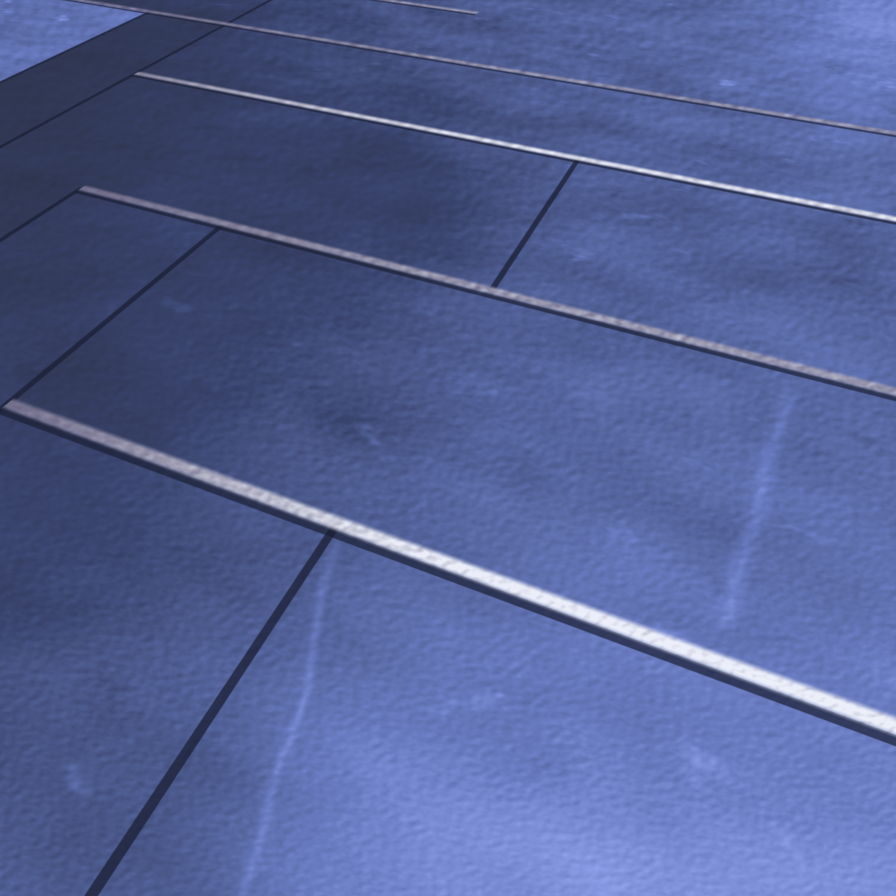
This texture is drawn by a Shadertoy shader. Its source:

```glsl
#define SOOT vec3(0.17, 0.19, 0.27)
#define NAVY vec3(0.22, 0.26, 0.42)
#define SLATE vec3(0.31, 0.37, 0.58)
#define STEEL vec3(0.41, 0.48, 0.75)
#define SHEEN vec3(0.54, 0.61, 0.90)
#define GLINT vec3(0.95, 0.96, 0.99)
#define EDGE_DIM vec3(0.40, 0.38, 0.50)
#define GAP vec3(0.10, 0.12, 0.20)
#define HORIZON 0.3906
#define VANISH_X vec2(-2.3034, 1.0208)
#define BEVEL 0.024
#define JOINT 0.0055

// Long edges: position, start, end, shine
const vec4 EDGES[5] = vec4[5](
    vec4(2.75, -1.0, 1.204, 1.0), vec4(3.99, -1.0, 1.549, 0.38),
    vec4(5.20, -1.0, 1.84, 0.85), vec4(6.125, -1.0, 9.0, 0.32),
    vec4(7.0, 1.204, 9.0, 0.35));

// Cross joints: position, start, end
const vec3 JOINTS[6] = vec3[6](
    vec3(0.661, 0.0, 2.75), vec3(0.661, 3.99, 5.20), vec3(1.204, 0.0, 3.99),
    vec3(1.549, 0.0, 3.99), vec3(1.84, 0.0, 20.0), vec3(2.115, 0.0, 6.125));

vec2 hash2(vec2 p) {
    p = vec2(dot(p, vec2(127.1, 311.7)), dot(p, vec2(269.5, 183.3)));
    return 2.0 * fract(sin(p) * 43758.5) - 1.0;
}

float gradientNoise(vec2 p) {
    vec2 i = floor(p), f = fract(p), u = f * f * (3.0 - 2.0 * f);
    vec2 e = vec2(0.0, 1.0);
    return mix(mix(dot(hash2(i), f), dot(hash2(i + e.yx), f - e.yx), u.x),
               mix(dot(hash2(i + e), f - e), dot(hash2(i + 1.0), f - 1.0), u.x), u.y);
}

float fbm(vec2 p) {
    float sum = 0.0, amp = 0.6;
    for (int i = 0; i < 4; i++) {
        sum += amp * gradientNoise(p);
        p = mat2(1.6, 1.2, -1.2, 1.6) * p + 3.7;
        amp *= 0.55;
    }
    return sum;
}

float band(float dist, float halfWidth, float aa) {
    return 1.0 - smoothstep(halfWidth - aa, halfWidth + aa, abs(dist));
}

float within(float x, float lo, float hi, float aa) {
    return smoothstep(lo - aa, lo + aa, x) * (1.0 - smoothstep(hi - aa, hi + aa, x));
}

float glow(vec2 p, vec2 center, vec2 size) {
    vec2 d = (p - center) / size;
    return exp(-dot(d, d));
}

// Pale mineral vein running down from one point to another
float vein(vec2 p, vec2 from, vec2 to, float width) {
    float k = (p.y - from.y) / (to.y - from.y);
    float x = mix(from.x, to.x, k) + 0.025 * gradientNoise(vec2(p.y * 11.0, from.x * 9.0));
    return exp(-pow((p.x - x) / width, 2.0)) * within(k, 0.03, 0.95, 0.05);
}

vec3 slateRamp(float k) {
    vec3 c = mix(SOOT, NAVY, clamp(k, 0.0, 1.0));
    c = mix(c, SLATE, clamp(k - 1.0, 0.0, 1.0));
    c = mix(c, STEEL, clamp(k - 2.0, 0.0, 1.0));
    return mix(c, SHEEN, clamp(k - 3.0, 0.0, 1.6));
}

void mainImage(out vec4 fragColor, in vec2 fragCoord) {
    vec2 p = fragCoord / iResolution.xy;
    p.y = 1.0 - p.y;

    // Floor plane: x is constant on long edges, y on cross joints
    float depth = p.y + HORIZON;
    vec2 q = vec2(p.x - VANISH_X.x, VANISH_X.y - p.x) / depth;
    vec2 aa = sqrt(1.0 + q * q) / (depth * iResolution.y);

    // Soft light over the floor
    float tone = 0.4 + 1.7 * smoothstep(0.0, 0.7, p.x) + 1.4 * p.y * p.y;
    tone -= 0.75 * glow(p, vec2(0.47, 0.22), vec2(0.16, 0.12));
    tone += 0.55 * glow(p, vec2(0.40, 0.87), vec2(0.25, 0.22));
    tone += 1.1 * glow(p, vec2(1.0, 0.02), vec2(0.16, 0.14));
    tone += 2.3 * smoothstep(2.11, 2.12, q.y) * (1.0 - smoothstep(6.1, 6.15, q.x));

    // Slight tone change from slab to slab
    float slab = 0.0;
    for (int i = 0; i < 5; i++) slab += 3.0 * step(EDGES[i].x, q.x);
    for (int i = 0; i < 6; i++)
        slab += step(JOINTS[i].x, q.y) * step(JOINTS[i].y, q.x) * step(q.x, JOINTS[i].z);
    tone += 0.15 * hash2(vec2(slab, 4.0)).x;

    // Cloudy stone, scuffs and embossed grain
    float lit = 0.3 + 0.7 * smoothstep(0.2, 1.8, tone);
    float cloud = fbm(q * vec2(3.0, 4.0));
    float scuff = fbm(q * vec2(6.0, 8.0) + 17.0 + 0.5 * cloud);
    vec2 g = p * vec2(95.0, 140.0);
    float grain = gradientNoise(g) - gradientNoise(g + vec2(0.35, 0.5));
    grain += 0.5 * gradientNoise(g * 1.9);
    tone += lit * (1.1 * cloud + 0.9 * smoothstep(0.22, 0.5, scuff) + 0.45 * grain);
    tone -= 0.5 * lit * smoothstep(0.2, 0.5, -scuff);
    tone += 0.6 * vein(p, vec2(0.38, 0.59), vec2(0.27, 1.02), 0.006);
    tone += 0.6 * vein(p, vec2(0.885, 0.43), vec2(0.80, 0.71), 0.011);
    vec3 color = slateRamp(tone);

    // Dark cross joints
    for (int i = 0; i < 6; i++) {
        vec3 j = JOINTS[i];
        float line = band(q.y - j.x, JOINT, aa.y) * within(q.x, j.y, j.z, aa.x);
        color = mix(color, GAP, 0.75 * line);
    }

    // Bevelled long edges with a shadow on the near side
    for (int i = 0; i < 5; i++) {
        vec4 e = EDGES[i];
        float d = q.x - e.x, span = within(q.y, e.y, e.z, aa.y);
        float shadow = band(d + BEVEL * 1.5, BEVEL * 0.6, aa.x);
        color = mix(color, GAP, 0.7 * shadow * span);
        float shine = e.w * smoothstep(-0.15, 0.6, p.x) + 0.3 * grain * lit;
        vec3 metal = mix(EDGE_DIM, GLINT, clamp(shine, 0.0, 1.0));
        float soft = aa.x + BEVEL * 0.35;
        color = mix(color, metal, 0.95 * band(d, BEVEL * 0.9, soft) * span);
    }
    fragColor = vec4(color, 1.0);
}
```
